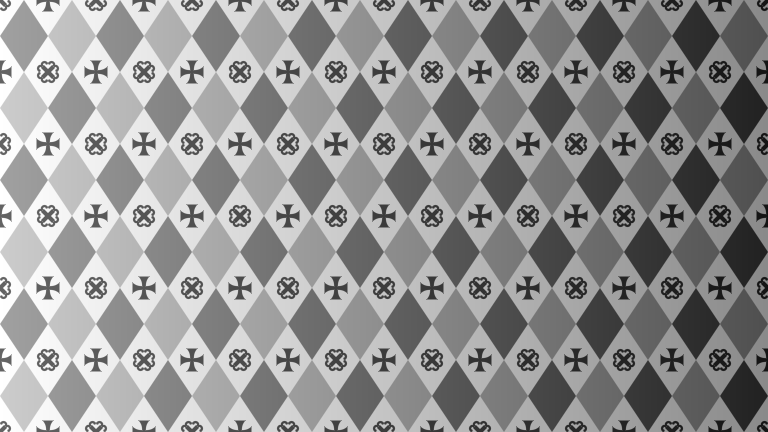
Give the GLSL for this pattern, as a Shadertoy shader.

```glsl
const vec2 CELLS = vec2(16.0, 6.0);       // repeats across and down
const float ASPECT = 16.0 / 9.0;
const float EMBLEM_RADIUS = 0.0266;       // in canvas heights

// Grey levels at the left and right edge
const vec2 GROUND_TONE = vec2(1.00, 0.54);
const vec2 PALE_TONE   = vec2(0.80, 0.31);
const vec2 DARK_TONE   = vec2(0.63, 0.13);
const vec2 EMBLEM_TONE = vec2(0.39, 0.08);

// Flared cross, in emblem radii
const float WAIST = 0.16;
const float FLARE = 0.32;

// Curled cross, in emblem radii
const vec2 ARM_HALF = vec2(0.70, 0.18);
const vec2 CURL_CENTRE = vec2(0.66, 0.23);
const float CURL_RADIUS = 0.23;
const float CURL_HALF_WIDTH = 0.10;
const vec2 TIP_CENTRE = vec2(0.625, 0.45);
const float TIP_RADIUS = 0.115;

float coverage(float d, float pixel) {
    return 1.0 - smoothstep(-0.7 * pixel, 0.7 * pixel, d);
}

float parity(vec2 cell) {
    return mod(cell.x + cell.y, 2.0);
}

// Fold four arms onto one lying along +x
vec2 foldArms(vec2 p) {
    p = abs(p);
    return p.x > p.y ? p : p.yx;
}

float flaredCross(vec2 p) {
    p = foldArms(p);
    float halfWidth = WAIST + FLARE * p.x * p.x * p.x;
    float slope = 3.0 * FLARE * p.x * p.x;
    float side = (p.y - halfWidth) / sqrt(1.0 + slope * slope);
    return max(side, p.x - 1.0);
}

float curledCross(vec2 p) {
    p = foldArms(vec2(p.x + p.y, p.y - p.x) * inversesqrt(2.0));
    vec2 edge = p - ARM_HALF;
    float arm = max(edge.x, edge.y);
    vec2 q = p - CURL_CENTRE;
    float curl = max(abs(length(q) - CURL_RADIUS) - CURL_HALF_WIDTH, -q.x);
    float tip = length(p - TIP_CENTRE) - TIP_RADIUS;
    return min(arm, min(curl, tip));
}

void mainImage(out vec4 fragColor, in vec2 fragCoord) {
    vec2 uv = fragCoord / iResolution.xy;
    float pixel = 1.0 / iResolution.y;
    vec2 grid = uv * CELLS;
    vec2 cellSize = vec2(ASPECT, 1.0) / CELLS;

    // Alternating diamonds at the cell centres
    vec2 local = abs(fract(grid) - 0.5);
    float diamond = (local.x + local.y - 0.5) / length(1.0 / cellSize);
    vec2 diamondTone = mix(PALE_TONE, DARK_TONE, parity(floor(grid)));
    vec2 tone = mix(GROUND_TONE, diamondTone, coverage(diamond, pixel));

    // Alternating emblems at the cell corners
    vec2 corner = floor(grid + 0.5);
    vec2 p = (grid - corner) * cellSize / EMBLEM_RADIUS;
    float emblem = parity(corner) < 0.5 ? curledCross(p) : flaredCross(p);
    tone = mix(tone, EMBLEM_TONE, coverage(emblem * EMBLEM_RADIUS, pixel));

    // Shade from left to right
    fragColor = vec4(vec3(mix(tone.x, tone.y, uv.x)), 1.0);
}
```
